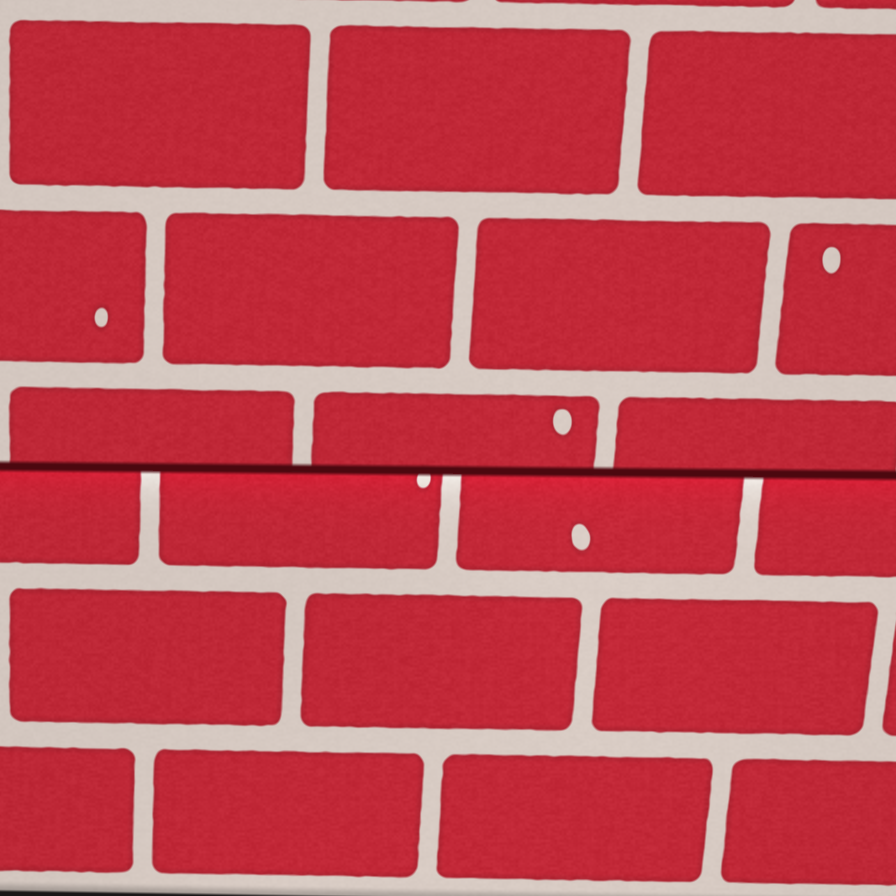
Give the GLSL for this pattern, as a Shadertoy shader.

```glsl
// Two overlapping printed sheets of red bricks with pale joints, seen slightly tilted.
// Each sheet inverts a quadratic row spacing for perspective; bricks are rounded-box
// distances in a running bond, with worn chips, paper grain and a shaded fold on top.

float hash(vec2 p) {
    return fract(sin(dot(p, vec2(127.1, 311.7))) * 43758.5453);
}

float noise(vec2 p) {
    vec2 i = floor(p), f = fract(p);
    f = f * f * (3.0 - 2.0 * f);
    return mix(mix(hash(i), hash(i + vec2(1, 0)), f.x),
               mix(hash(i + vec2(0, 1)), hash(i + vec2(1, 1)), f.x), f.y);
}

// Signed distance to the nearest brick; sheet = (first joint, row height, shrink per row)
float brickDistance(vec2 p, vec3 sheet) {
    float rowHeight = sqrt(sheet.y * sheet.y - 4.0 * sheet.z * (p.y - sheet.x));
    float row = (sheet.y - rowHeight) / (2.0 * sheet.z);
    float brickWidth = 0.3587 - 0.0428 * p.y;
    float column = p.x / brickWidth + 0.5 * mod(floor(row), 2.0);
    vec2 cell = vec2(brickWidth, rowHeight);
    vec2 local = abs(fract(vec2(column, row)) - 0.5) * cell;
    vec2 q = local - 0.5 * cell + vec2(0.0108, 0.0143) + 0.013;
    return length(max(q, 0.0)) + min(max(q.x, q.y), 0.0) - 0.013;
}

// Signed distance to the scattered oval chips
float chipDistance(vec2 p) {
    float d = 1.0;
    for (int n = 0; n < 5; n++) {
        float i = float(n);
        vec2 center = vec2(fract(0.928 + 0.185 * i + 0.165 * i * (i - 1.0)),
                           0.29 + 0.0816 * i - 0.02 * sin(2.1 * i));
        vec2 q = p - center;
        q.x += 0.15 * q.y * sin(3.0 * i);
        float size = 0.0125 + 0.002 * cos(3.1 * i);
        d = min(d, length(q * vec2(1.4, 1.0)) - size);
    }
    return d;
}

void mainImage(out vec4 fragColor, in vec2 fragCoord) {
    vec2 uv = fragCoord / iResolution.y;
    uv.y = 1.0 - uv.y;
    float blur = max(0.0018, 0.8 / iResolution.y);

    // Straighten the tilt, then choose the sheet above or below the fold
    vec2 p = uv - vec2(0.0, 0.0165 * uv.x);
    float fold = p.y - (0.5234 - 0.0065 * p.x);
    vec3 sheet = fold < 0.0 ? vec3(0.0078, 0.2197, 0.0075)
                            : vec3(0.642, 0.1823, 0.0052);

    // Bricks and chips with a slightly uneven printed edge
    float wobble = 0.0014 * (noise(uv * 110.0) - 0.5);
    float d = max(brickDistance(p, sheet), -chipDistance(uv)) + wobble;
    float ink = 1.0 - smoothstep(-blur, blur, d);

    // Paper grain and soft uneven light
    float grain = noise(uv * vec2(170.0, 260.0)) + noise(uv * 390.0) - 1.0;
    float light = 1.0 + 0.04 * (noise(uv * 3.0) - 0.5);
    vec3 joint = vec3(0.84, 0.79, 0.76) + 0.012 * grain;
    vec3 brick = vec3(0.755, 0.155, 0.215) + 0.025 * grain;
    brick *= 1.0 - 0.1 * smoothstep(-0.008, 0.0, d);
    vec3 color = mix(joint, brick, ink) * light;

    // Lit crease below the fold and the dark line along it
    float glow = step(0.0, fold) * exp(-max(fold, 0.0) / 0.022);
    color *= 1.0 + glow * vec3(0.15, mix(0.2, -0.2, ink), mix(0.22, 0.0, ink));
    float crease = smoothstep(-0.011, -0.005, fold) * (1.0 - smoothstep(-0.001, 0.005, fold));
    color = mix(color, vec3(0.3, 0.03, 0.06), crease);

    // Shadowed gap under the lower edge
    color *= 1.0 - 0.2 * smoothstep(0.982, 0.993, p.y);
    color = mix(color, vec3(0.1, 0.09, 0.09), smoothstep(0.992, 0.996, p.y));

    fragColor = vec4(clamp(color, 0.0, 1.0), 1.0);
}
```
